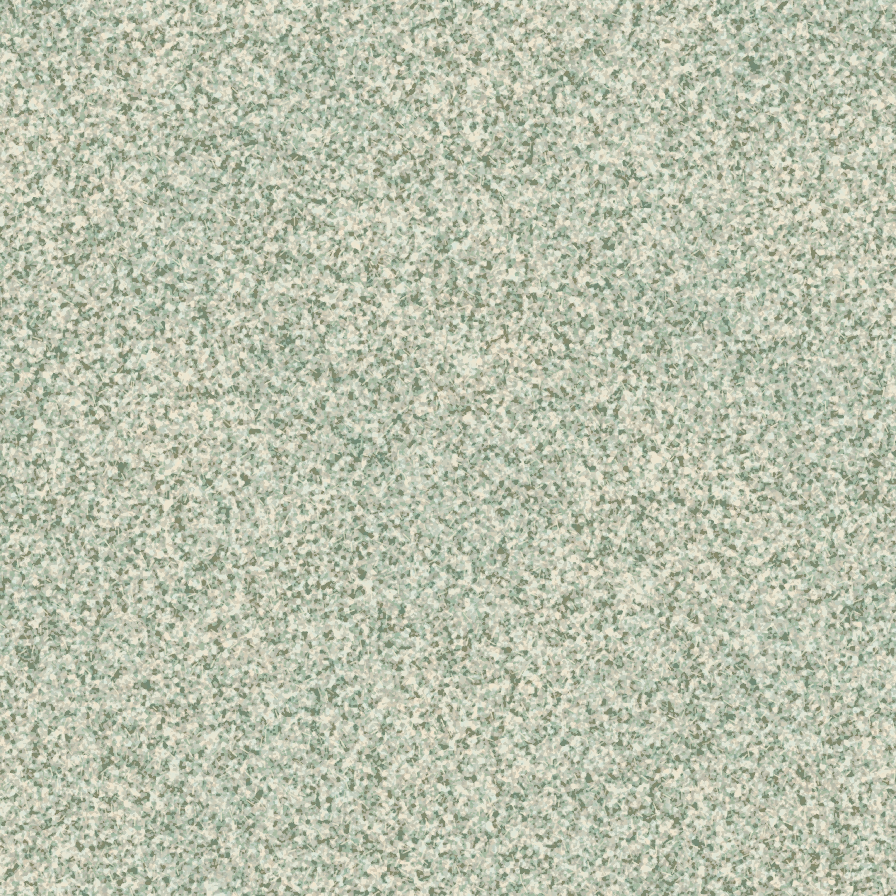
A Shadertoy shader for this texture:

```glsl
// Pale sage felted stone: fine mottled grains, small dark pits and short cream fibres.

// Palette, dark to light
const vec3 PIT   = vec3(0.49, 0.54, 0.44);
const vec3 MOSS  = vec3(0.61, 0.65, 0.57);
const vec3 SAGE  = vec3(0.67, 0.73, 0.62);
const vec3 ASH   = vec3(0.70, 0.73, 0.68);
const vec3 STONE = vec3(0.79, 0.80, 0.73);
const vec3 CHALK = vec3(0.90, 0.90, 0.83);
const vec3 CREAM = vec3(0.94, 0.92, 0.82);
const vec3 WARM_TINT = vec3(0.11, 0.0, -0.05);

// Cells per canvas height
const float GRAIN_SCALE = 190.0;
const float GRIT_SCALE  = 370.0;
const float FIBRE_SCALE = 95.0;

const float GRAIN_SOFTNESS = 7.0;   // higher gives crisper grains
const float GRAIN_CONTRAST = 1.9;
const float TONE_BIAS      = 0.47;
const float PATCH_STRENGTH = 0.045;
const float FIBRE_WIDTH    = 0.0008; // half width
const float FIBRE_SHARE    = 0.7;
const float SHADOW_DEPTH   = 0.13;
const vec2  SHADOW_OFFSET  = vec2(-0.0018, 0.0016);

vec3 hash3(vec2 p) {
    vec3 q = fract(p.xyx * vec3(0.1031, 0.1030, 0.0973));
    q += dot(q, q.yxz + 33.33);
    return fract((q.xxy + q.yzz) * q.zyx);
}

// Soft cellular noise: x is brightness, y is hue
vec2 grains(vec2 p) {
    vec2 cell = floor(p), f = fract(p);
    vec3 sum = vec3(0.0);
    for (int j = -1; j <= 1; j++)
    for (int i = -1; i <= 1; i++) {
        vec2 o = vec2(i, j);
        vec2 d = o + hash3(cell + o + 17.0).xy - f;
        float weight = exp(-GRAIN_SOFTNESS * dot(d, d));
        sum += weight * vec3(hash3(cell + o + 71.0).xy, 1.0);
    }
    return sum.xy / max(sum.z, 1e-4);
}

// Coverage of short, mostly upright fibres, one per cell
float fibres(vec2 uv, float pixel) {
    vec2 p = uv * FIBRE_SCALE;
    vec2 cell = floor(p), f = fract(p);
    float cover = 0.0;
    for (int j = -1; j <= 1; j++)
    for (int i = -1; i <= 1; i++) {
        vec2 o = vec2(i, j);
        vec3 place = hash3(cell + o + 131.0);
        vec3 kind = hash3(cell + o + 211.0);
        float angle = 1.57 + (place.z - 0.5) * 2.5;
        vec2 dir = vec2(cos(angle), sin(angle));
        vec2 d = f - o - place.xy;
        float reach = mix(0.2, 0.5, kind.x);
        float along = clamp(dot(d, dir), -reach, reach);
        float dist = length(d - dir * along) / FIBRE_SCALE;
        float line = 1.0 - smoothstep(FIBRE_WIDTH - 0.5 * pixel, FIBRE_WIDTH + 0.5 * pixel, dist);
        cover = max(cover, line * step(kind.y, FIBRE_SHARE) * mix(0.35, 0.95, kind.z));
    }
    return cover;
}

// Broad, faint drifts of tone
float patches(vec2 uv) {
    float a = sin(uv.x * 13.0 + 2.0 * sin(uv.y * 9.0 + 1.0));
    float b = sin(uv.y * 17.0 - uv.x * 7.0 + 1.5 * sin(uv.x * 15.0));
    float c = sin(uv.x * 41.0 + uv.y * 29.0 + 2.0 * sin(uv.y * 37.0));
    return 0.4 * a + 0.35 * b + 0.25 * c;
}

// Tone from 0 to 1 through the palette, spaced by area share
vec3 ramp(float tone, float hue) {
    vec3 middle = mix(SAGE, ASH, smoothstep(0.4, 0.6, hue));
    vec3 col = mix(PIT, MOSS, smoothstep(0.02, 0.10, tone));
    col = mix(col, middle, smoothstep(0.10, 0.28, tone));
    col = mix(col, STONE, smoothstep(0.36, 0.58, tone));
    return mix(col, CHALK, smoothstep(0.68, 0.92, tone));
}

void mainImage(out vec4 fragColor, in vec2 fragCoord) {
    float pixel = 1.0 / iResolution.y;
    vec2 uv = fragCoord * pixel;

    // Mottled ground
    vec2 grain = mix(grains(uv * GRAIN_SCALE), grains(uv * GRIT_SCALE + 40.0), 0.4);
    float drift = patches(uv);
    float contrast = GRAIN_CONTRAST * (1.0 + 0.1 * drift);
    float tone = TONE_BIAS + (grain.x - 0.5) * contrast + PATCH_STRENGTH * drift;

    // Fibres and the shade they cast
    float fibre = fibres(uv, pixel);
    float shade = fibres(uv + SHADOW_OFFSET, pixel) * (1.0 - fibre);
    tone -= SHADOW_DEPTH * shade;

    vec3 col = ramp(clamp(tone, 0.0, 1.0), grain.y);
    col += WARM_TINT * (grain.y - 0.5 + 0.08 * drift);
    col = mix(col, CREAM, 0.75 * fibre);
    fragColor = vec4(clamp(col, 0.0, 1.0), 1.0);
}
```
